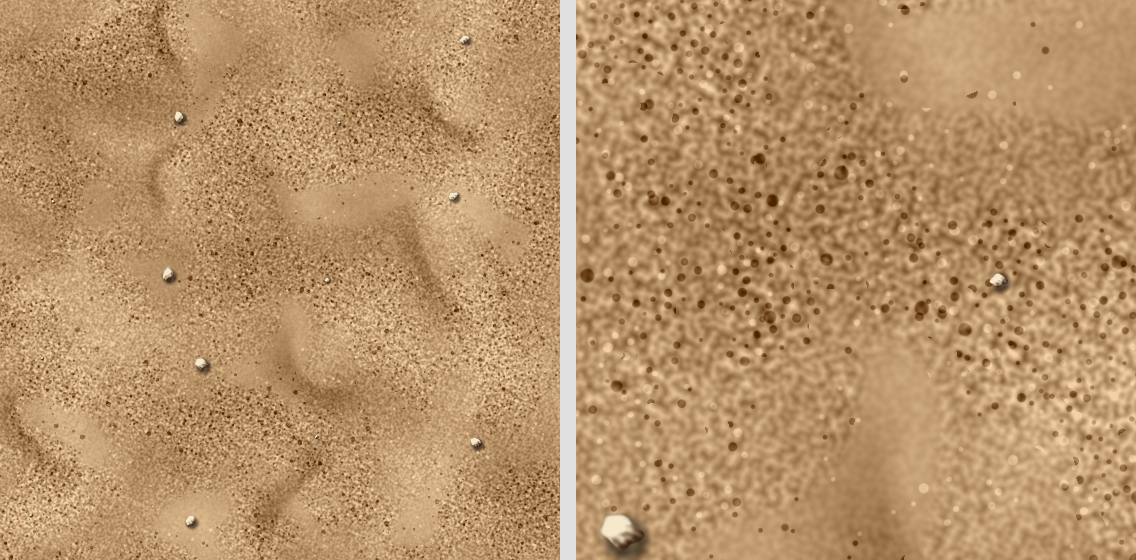
Left, the full canvas; right, a detail of the centre.
Reproduce this texture procedurally as a Shadertoy shader.

```glsl
#define SAND_DARK vec3(0.45, 0.29, 0.13)
#define SAND_LIGHT vec3(0.87, 0.73, 0.56)
#define SHELL_DARK vec3(0.27, 0.16, 0.07)
#define SHELL_LIGHT vec3(0.97, 0.91, 0.79)
#define MEAN_TONE 0.67
#define RELIEF 0.38
#define GRAIN 0.62
#define GRAIN_SCALE 205.0
#define SPECK_SCALE 108.0
#define PEBBLES 13
#define DENTS 7
#define LIGHT_DIR vec2(-0.6, 0.8)

vec2 hash2(vec2 p) {
    vec3 h = fract(p.xyx * vec3(0.1031, 0.1030, 0.0973));
    h += dot(h, h.yzx + 33.33);
    return fract((h.xx + h.yz) * h.zy);
}

mat2 rotation(float a) {
    float c = cos(a), s = sin(a);
    return mat2(c, s, -s, c);
}

float cornerSlope(vec2 cell, vec2 offset) {
    float a = 6.2832 * hash2(cell).x;
    return dot(vec2(cos(a), sin(a)), offset);
}

float gradientNoise(vec2 p) {
    vec2 i = floor(p), f = p - i;
    vec2 u = f * f * f * (f * (f * 6.0 - 15.0) + 10.0);
    vec2 e = vec2(1.0, 0.0);
    return mix(mix(cornerSlope(i, f), cornerSlope(i + e, f - e), u.x),
               mix(cornerSlope(i + e.yx, f - e.yx), cornerSlope(i + 1.0, f - 1.0), u.x), u.y);
}

float fbm(vec2 p) {
    float sum = 0.0, gain = 1.0;
    for (int i = 0; i < 4; i++) {
        sum += gain * gradientNoise(p);
        p = rotation(0.65) * p * 2.03 + 17.0;
        gain *= 0.52;
    }
    return sum;
}

// Round grains, one per cell, kept with the given probability
float specks(vec2 p, float scale, float density, float pixel) {
    p *= scale;
    vec2 cell = floor(p);
    vec2 place = hash2(cell + 7.0), kind = hash2(cell + 151.0);
    float radius = mix(0.13, 0.30, kind.y * kind.y);
    float soft = max(0.5 * pixel * scale, 0.06);
    float d = length(p - cell - mix(vec2(0.3), vec2(0.7), place));
    return smoothstep(radius + soft, radius - soft, d) * step(kind.x, density);
}

// Soft hollows: a shaded crescent beside a paler floor
float dents(vec2 p) {
    float tone = 0.0;
    for (int i = 0; i < DENTS; i++) {
        float n = float(i);
        vec2 rnd = hash2(vec2(n, 41.0));
        vec2 q = p - fract(vec2(0.755, 0.570) * n + vec2(0.81, 0.53));
        q = rotation((rnd.x - 0.5) * 1.6) * q / mix(0.045, 0.085, rnd.y);
        float d = length(q * vec2(1.0, 0.75));
        float side = smoothstep(0.1, -0.9, q.x);
        float rim = smoothstep(0.75, 1.0, d) * smoothstep(1.65, 1.0, d);
        tone += 0.10 * exp(-2.0 * d * d) - 0.30 * rim * side;
    }
    return tone;
}

// Small stones and shell bits, lit from the upper left
vec3 addPebbles(vec3 color, vec2 p, float pixel) {
    for (int i = 0; i < PEBBLES; i++) {
        float n = float(i);
        vec2 rnd = hash2(vec2(n, 83.0));
        float radius = i % 2 == 0 ? mix(0.010, 0.015, rnd.x) : mix(0.003, 0.006, rnd.x);
        vec2 offset = (p - fract(vec2(0.755, 0.570) * n + vec2(0.30, 0.51))) / radius;
        vec2 q = rotation(6.2832 * rnd.y) * offset * vec2(1.0, 1.35);
        float d = length(q) + 0.35 * gradientNoise(q * 1.3 + n * 9.0);
        float soft = max(pixel / radius, 0.08);

        float shadow = smoothstep(1.3, 0.5, length(offset + 0.45 * LIGHT_DIR));
        color *= 1.0 - 0.55 * shadow;

        float lit = dot(offset, LIGHT_DIR) + 0.5 * gradientNoise(q * 2.5 + n);
        vec3 stone = mix(SHELL_DARK, SHELL_LIGHT, smoothstep(-0.75, 0.15, lit));
        stone *= 1.0 - 0.35 * smoothstep(0.7, 1.0, d);
        color = mix(color, stone, smoothstep(0.9 + soft, 0.9 - soft, d));
    }
    return color;
}

void mainImage(out vec4 fragColor, in vec2 fragCoord) {
    float pixel = 1.0 / iResolution.y;
    vec2 p = fragCoord * pixel;

    // Broad mottling and hollows
    vec2 warp = vec2(gradientNoise(p * 5.0 + 3.0), gradientNoise(p * 5.0 + 31.0));
    vec2 bent = p + 0.06 * warp;
    float tone = MEAN_TONE + RELIEF * fbm(bent * 4.2 + 11.0) + dents(bent);

    // Coarse and smooth areas
    float grit = smoothstep(-0.3, 0.35, gradientNoise(bent * 6.0 + 53.0) + 0.5 * gradientNoise(p * 19.0));
    float smoothArea = smoothstep(0.24, 0.36, gradientNoise(bent * 7.0 + 71.0));
    float rough = mix(0.65, 1.2, grit) * (1.0 - 0.7 * smoothArea);

    // Fine grain
    vec2 g = rotation(0.47) * p + 2.0;
    float grain = gradientNoise(g * GRAIN_SCALE) + 0.6 * gradientNoise(g.yx * GRAIN_SCALE * 0.52);
    tone += GRAIN * rough * grain + 0.05 * smoothArea;

    // Dark and pale single grains
    tone -= 0.55 * specks(g, SPECK_SCALE, 0.55 * grit * rough, pixel);
    tone -= 0.60 * specks(g + 5.0, SPECK_SCALE * 0.6, 0.13 * grit, pixel);
    tone += 0.32 * specks(g + 9.0, SPECK_SCALE * 0.9, 0.22 * rough, pixel);

    vec3 color = mix(SAND_DARK, SAND_LIGHT, clamp(tone, -0.35, 1.2));
    fragColor = vec4(clamp(addPebbles(color, p, pixel), 0.0, 1.0), 1.0);
}
```
